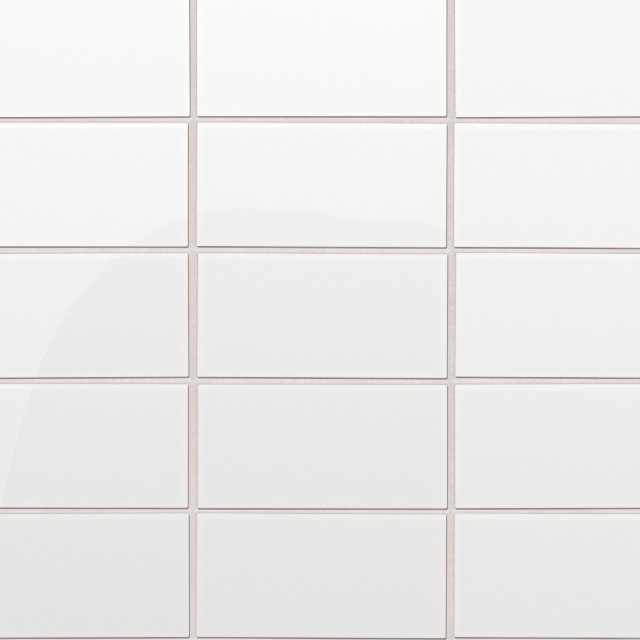
This texture is drawn by a Shadertoy shader. Its source:

```glsl
float hash(vec2 p) {
    vec3 q = fract(vec3(p.xyx) * 0.1031);
    q += dot(q, q.yzx + 33.33);
    return fract((q.x + q.y) * q.z);
}

float noise(vec2 p) {
    vec2 i = floor(p), f = fract(p);
    f *= f * (3.0 - 2.0 * f);
    return mix(mix(hash(i), hash(i + vec2(1, 0)), f.x),
               mix(hash(i + vec2(0, 1)), hash(i + vec2(1, 1)), f.x), f.y);
}

float roundedBox(vec2 p, vec2 halfSize, float radius) {
    vec2 q = abs(p) - halfSize + radius;
    return length(max(q, 0.0)) + min(max(q.x, q.y), 0.0) - radius;
}

// Glazed face: vertical falloff, a soft window reflection and bright rims
vec3 glaze(vec2 uv, vec2 p, vec2 cell, float d, vec2 halfSize) {
    vec3 color = mix(vec3(0.896, 0.897, 0.895), vec3(0.974, 0.974, 0.968),
                     clamp(uv.y + 0.08 * (uv.x - 0.5), 0.0, 1.0));
    color += 0.006 * (hash(cell + 41.0) - 0.5);

    float horizon = 0.685 - 0.48 * exp(-9.8 * uv.x)
                  - 0.04 * smoothstep(0.35, 0.7, uv.x)
                  + 0.016 * (noise(uv * 14.0 + cell * 5.0) - 0.5);
    float reflection = smoothstep(-0.005, 0.005, uv.y - horizon);
    color += 0.016 * (reflection - 0.5) * (1.0 - smoothstep(0.65, 0.75, uv.x));

    float rim = smoothstep(-0.012, -0.005, d);
    float topRim = smoothstep(halfSize.y - 0.013, halfSize.y - 0.006, p.y);
    color += 0.009 * rim + 0.012 * topRim;
    color -= 0.05 * smoothstep(-0.0025, 0.0, d);
    return color + 0.005 * (noise(uv * 190.0) - 0.5);
}

void mainImage(out vec4 fragColor, in vec2 fragCoord) {
    vec2 uv = fragCoord / iResolution.y;
    float pixel = 1.0 / iResolution.y;

    // Stacked grid with slightly uneven setting of each tile
    vec2 size = vec2(0.403, 0.2036);
    vec2 grid = (uv - vec2(0.3012, -0.0015)) / size;
    vec2 cell = floor(grid);
    vec2 p = (fract(grid) - 0.5) * size;
    vec2 seed = cell + 17.0;
    p -= 0.0028 * (vec2(hash(seed), hash(seed + 9.0)) - 0.5);
    float tilt = 0.012 * (hash(seed + 23.0) - 0.5);
    p += tilt * vec2(-p.y, p.x);

    vec2 halfSize = 0.5 * size - vec2(0.0064, 0.0050);
    float d = roundedBox(p, halfSize, 0.0025);

    // Grout, paler in the horizontal joints
    float horizontalJoint = smoothstep(-0.003, 0.003,
        abs(p.y) - halfSize.y - max(abs(p.x) - halfSize.x, 0.0));
    vec3 color = mix(vec3(0.858, 0.835, 0.823), vec3(0.895, 0.878, 0.869), horizontalJoint);
    color += 0.035 * (noise(uv * 260.0) - 0.5) + 0.025 * (noise(uv * 25.0) - 0.5);

    // Contact line around the tile, then the cast shadow at lower right
    color = mix(color, vec3(0.72, 0.66, 0.64), 0.65 * exp(-max(d, 0.0) / 0.0012));
    float shadowDistance = roundedBox(p - vec2(0.0012, -0.0024), halfSize, 0.0025);
    float shadow = 1.0 - smoothstep(-0.0006 - pixel * 0.4, 0.0006 + pixel * 0.4, shadowDistance);
    shadow *= 0.8 + 0.2 * noise(uv * 18.0 + 3.0);
    color = mix(color, vec3(0.580, 0.500, 0.480), shadow);

    float coverage = 1.0 - smoothstep(-0.6 * pixel, 0.6 * pixel, d);
    color = mix(color, glaze(uv, p, seed, d, halfSize), coverage);
    fragColor = vec4(color, 1.0);
}
```
